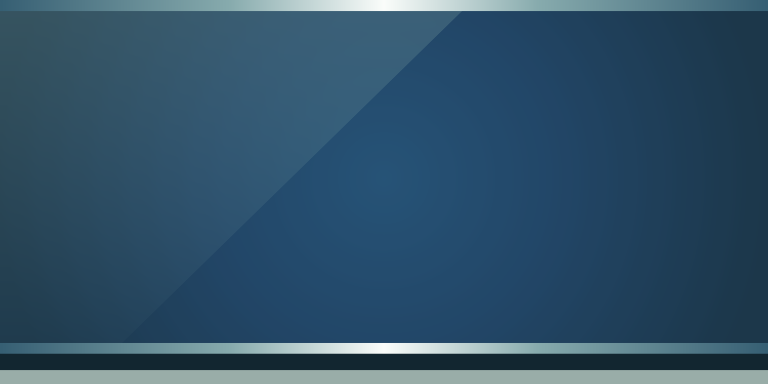
This background is drawn by a Shadertoy shader. Its source:

```glsl
const vec3 GLOW_CORE = vec3(0.150, 0.325, 0.465);
const vec3 GLOW_MID  = vec3(0.133, 0.275, 0.405);
const vec3 GLOW_RIM  = vec3(0.108, 0.215, 0.290);
const vec3 GLOSS     = vec3(0.60, 0.75, 0.70);
const vec3 METAL_HOT = vec3(0.98, 0.99, 0.98);
const vec3 METAL_MID = vec3(0.53, 0.67, 0.68);
const vec3 METAL_END = vec3(0.21, 0.37, 0.45);
const vec3 BASE_DARK = vec3(0.07, 0.15, 0.19);
const vec3 BASE_GREY = vec3(0.60, 0.68, 0.66);

// Heights of the horizontal edges, in canvas heights
const float GREY_TOP   = 0.036;
const float DARK_TOP   = 0.079;
const float PANEL_LOW  = 0.107;
const float PANEL_HIGH = 0.971;

const float GLOW_HEIGHT = 0.536;
const float RING_WIDTH  = 0.08;
const float RING_DEPTH  = 0.7;
const vec2  GLOSS_FOOT  = vec2(-0.682, 0.107);
const vec2  GLOSS_HEAD  = vec2(0.203, 0.971);
const vec2  GLOSS_ALPHA = vec2(0.03, 0.21);
const float TAU = 6.2831853;

float edge(float signedDist) {
    float pixel = 1.0 / iResolution.y;
    return smoothstep(-0.5 * pixel, 0.5 * pixel, signedDist);
}

vec3 ramp(vec3 a, vec3 b, vec3 c, float middle, float t) {
    vec3 inner = mix(a, b, clamp(t / middle, 0.0, 1.0));
    return mix(inner, c, clamp((t - middle) / (1.0 - middle), 0.0, 1.0));
}

// Radial glow with soft concentric steps
vec3 panel(vec2 p) {
    float r = length(p - vec2(0.0, GLOW_HEIGHT));
    r -= RING_DEPTH * RING_WIDTH / TAU * sin(TAU * r / RING_WIDTH);
    return ramp(GLOW_CORE, GLOW_MID, GLOW_RIM, 0.45, r);
}

// Opacity of the sheen left of the diagonal
float gloss(vec2 p) {
    vec2 along = normalize(GLOSS_HEAD - GLOSS_FOOT);
    float side = dot(p - GLOSS_FOOT, vec2(-along.y, along.x));
    float height = clamp((p.y - PANEL_LOW) / (PANEL_HIGH - PANEL_LOW), 0.0, 1.0);
    return edge(side) * mix(GLOSS_ALPHA.x, GLOSS_ALPHA.y, height);
}

void mainImage(out vec4 fragColor, in vec2 fragCoord) {
    // Horizontal origin at the centre, one unit per canvas height
    vec2 p = (fragCoord - vec2(0.5 * iResolution.x, 0.0)) / iResolution.y;
    float across = abs(2.0 * fragCoord.x / iResolution.x - 1.0);

    vec3 metal = ramp(METAL_HOT, METAL_MID, METAL_END, 0.4, across);
    vec3 face = mix(panel(p), GLOSS, gloss(p));

    // Stack the bands from bottom to top
    vec3 color = mix(BASE_GREY, BASE_DARK, edge(p.y - GREY_TOP));
    color = mix(color, metal, edge(p.y - DARK_TOP));
    color = mix(color, face, edge(p.y - PANEL_LOW));
    color = mix(color, metal, edge(p.y - PANEL_HIGH));
    fragColor = vec4(color, 1.0);
}
```
